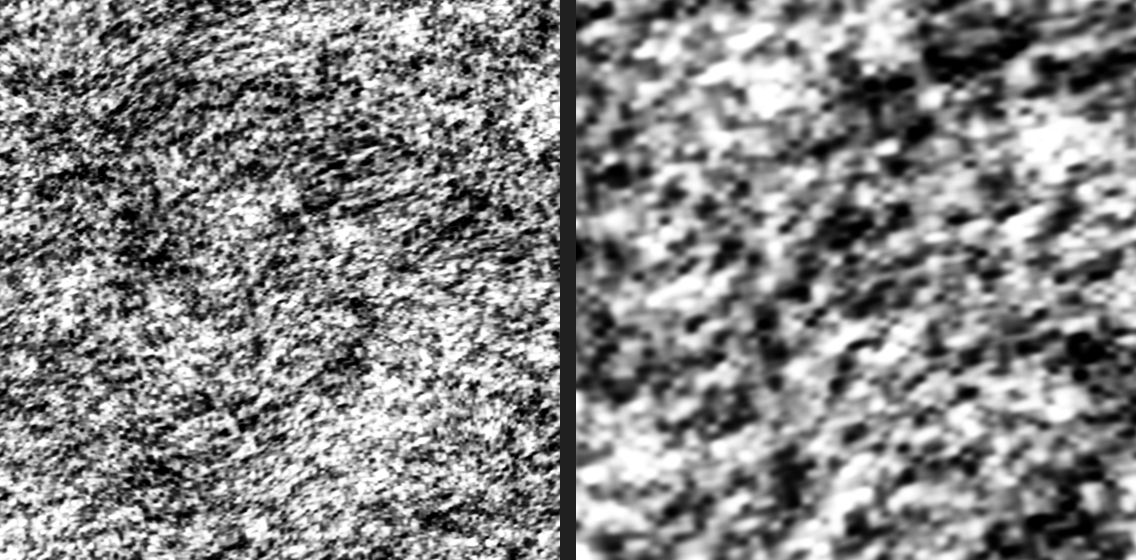
Left, the full canvas; right, a detail of the centre.
Give the GLSL for this texture, as a Shadertoy shader.

```glsl
// Coarse monochrome grain, brushed into short slanted streaks with cloudy light and dark patches.

const float MEAN_TONE = 0.547;
const float SLANT = 0.38;        // main streak direction in radians
const float WARP_AMOUNT = 0.02;  // bends the streaks, in canvas units

// Integer hash: lattice cell and seed to a value in -1..1
float hashCell(vec2 cell, uint seed) {
    uvec2 q = uvec2(ivec2(cell)) * uvec2(1597u, 3571u);
    uint h = q.x ^ (q.y * 2749u) ^ (seed * 7919u);
    h = (h ^ (h >> 16)) * 73244475u;
    h = (h ^ (h >> 15)) * 73244475u;
    h ^= h >> 16;
    return float(h & 65535u) / 32767.5 - 1.0;
}

// Smooth value noise in -1..1
float valueNoise(vec2 p, uint seed) {
    vec2 cell = floor(p);
    vec2 f = fract(p);
    vec2 s = f * f * (3.0 - 2.0 * f);
    float low = mix(hashCell(cell, seed), hashCell(cell + vec2(1, 0), seed), s.x);
    float high = mix(hashCell(cell + vec2(0, 1), seed), hashCell(cell + vec2(1, 1), seed), s.x);
    return mix(low, high, s.y);
}

// Noise stretched along a direction: frequency.x runs along it, frequency.y across
float streakNoise(vec2 p, float angle, vec2 frequency, uint seed) {
    vec2 along = vec2(cos(angle), sin(angle));
    vec2 across = vec2(-along.y, along.x);
    return valueNoise(vec2(dot(p, along), dot(p, across)) * frequency, seed);
}

// Gentle displacement that varies the streak direction
vec2 warp(vec2 p, float amount) {
    return p + amount * vec2(valueNoise(p * 4.0, 1u), valueNoise(p * 4.0 + 9.5, 2u));
}

// Sum of layers from broad patches down to fine grain
float grainTone(vec2 p) {
    float patches = streakNoise(p, SLANT + 0.15, vec2(6.0, 9.0), 3u);
    float clumps  = streakNoise(p, SLANT - 0.20, vec2(14.0, 27.0), 4u);
    float streaks = streakNoise(p, SLANT, vec2(30.0, 66.0), 5u);
    float grains  = streakNoise(p, SLANT + 0.10, vec2(78.0, 128.0), 6u);
    float specks  = streakNoise(p, SLANT - 0.25, vec2(140.0, 200.0), 7u);
    return MEAN_TONE + 0.175 * patches + 0.115 * clumps + 0.23 * streaks
         + 0.335 * grains + 0.245 * specks;
}

void mainImage(out vec4 fragColor, in vec2 fragCoord) {
    vec2 uv = fragCoord / iResolution.y;
    float tone = grainTone(warp(uv, WARP_AMOUNT));

    // Soft contrast curve rolls off into black and white
    fragColor = vec4(vec3(smoothstep(0.0, 1.0, tone)), 1.0);
}
```
